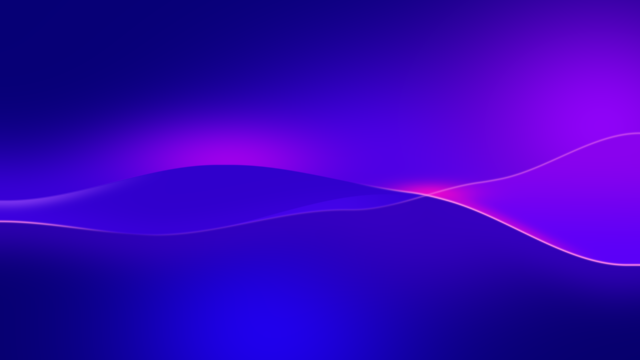
A Shadertoy shader for this background:

```glsl
// Two glowing ribbons cross over a deep blue and violet backdrop.
// Each ribbon edge is a sum of smooth steps; the edges divide the canvas into
// sky, folds and ground, tinted by soft Gaussian glows and thin light lines.

const vec3 NAVY     = vec3(0.025, 0.00, 0.46);
const vec3 INDIGO   = vec3(0.24, 0.00, 0.88);
const vec3 PURPLE   = vec3(0.56, 0.01, 0.97);
const vec3 ORCHID   = vec3(0.61, 0.00, 0.92);
const vec3 BLUE     = vec3(0.12, 0.00, 0.93);
const vec3 DUSK     = vec3(0.23, 0.00, 0.78);
const vec3 FOLD     = vec3(0.19, 0.00, 0.80);
const vec3 FOLD_LOW = vec3(0.36, 0.00, 0.98);
const vec3 MAGENTA  = vec3(0.95, 0.02, 0.80);
const vec3 LILAC    = vec3(0.56, 0.26, 0.96);
const vec3 PINK     = vec3(1.00, 0.52, 0.92);

const vec2  CROSSING   = vec2(0.672, 0.462); // where the ribbons meet
const float LINE_WIDTH = 0.0032;             // in canvas heights
const float SKY_GLOW   = 0.16;               // reach above the upper wave
const float GROUND_GLOW = 0.10;              // reach below the waves

// Wave heights for x in 0..1
float upperWave(float x) {
    return 0.443 + 0.099 * smoothstep(0.01, 0.34, x)
                 - 0.083 * smoothstep(0.36, 0.70, x)
                 - 0.195 * smoothstep(0.64, 0.98, x);
}

float lowerWave(float x) {
    return 0.385 - 0.038 * smoothstep(0.00, 0.25, x)
                 + 0.070 * smoothstep(0.24, 0.54, x)
                 + 0.080 * smoothstep(0.55, 0.78, x)
                 + 0.133 * smoothstep(0.75, 1.00, x);
}

float foldWave(float x) {
    return 0.347 + 0.113 * smoothstep(0.25, 0.60, x);
}

float bell(float d, float width) {
    return exp(-d * d / (width * width));
}

float glow(vec2 p, vec2 centre, vec2 radius) {
    vec2 d = (p - centre) / radius;
    return exp(-dot(d, d));
}

vec3 skyColour(vec2 p, float aboveWave) {
    vec3 c = mix(NAVY, INDIGO, glow(p, vec2(0.58, 0.55), vec2(0.24, 0.30)));
    c = mix(c, INDIGO, 0.9 * bell(max(aboveWave, 0.0), SKY_GLOW));
    c = mix(c, PURPLE, glow(p, vec2(0.94, 0.65), vec2(0.25, 0.36)));
    return mix(c, ORCHID, glow(p, vec2(0.36, 0.55), vec2(0.15, 0.10)));
}

vec3 groundColour(vec2 p, float belowWave) {
    vec3 c = mix(NAVY * 0.92, BLUE, glow(p, vec2(0.42, 0.08), vec2(0.24, 0.35)));
    c = mix(c, DUSK, 0.8 * glow(p, vec2(0.68, 0.35), vec2(0.25, 0.20)));
    return mix(c, DUSK, 0.7 * bell(max(belowWave, 0.0), GROUND_GLOW));
}

void mainImage(out vec4 fragColor, in vec2 fragCoord) {
    vec2 p = fragCoord / iResolution.xy;
    float pixel = 1.0 / iResolution.y;
    float lineWidth = max(LINE_WIDTH, 0.8 * pixel);

    float upper = upperWave(p.x);
    float lower = lowerWave(p.x);
    float dUpper = p.y - upper;
    float dLower = p.y - lower;
    float dFold = p.y - foldWave(p.x);
    float aboveUpper = smoothstep(-pixel, pixel, dUpper);
    float aboveLower = smoothstep(-pixel, pixel, dLower);
    float rightSide = smoothstep(0.66, 0.74, p.x);
    float leftSide = 1.0 - smoothstep(0.02, 0.27, p.x);

    // Sky, and the bright fold right of the crossing
    vec3 sky = skyColour(p, dUpper);
    vec3 rightFold = mix(FOLD_LOW, PURPLE * 0.96, smoothstep(0.28, 0.58, p.y));
    sky = mix(sky, rightFold, (1.0 - aboveLower) * rightSide * 0.9);

    // Magenta light gathered at the crossing and along the falling edge
    sky = mix(sky, MAGENTA, 0.9 * glow(p, CROSSING, vec2(0.065, 0.030)));
    float fallingEdge = smoothstep(0.66, 0.74, p.x) * (1.0 - smoothstep(0.82, 0.95, p.x));
    sky = mix(sky, MAGENTA, 0.55 * fallingEdge * bell(dUpper, 0.022));

    // Ground, and the darker fold left of the crossing
    vec3 ground = groundColour(p, min(upper, lower) - p.y);
    vec3 leftFold = mix(FOLD, INDIGO, 0.5 * bell(dLower, 0.05) + 0.4 * leftSide);
    float ribbon = (1.0 - smoothstep(-pixel, pixel, dFold))
                 * smoothstep(0.28, 0.40, p.x) * (1.0 - smoothstep(0.52, 0.66, p.x));
    leftFold += ribbon * vec3(0.045, 0.012, 0.07);
    ground = mix(ground, leftFold, aboveLower);

    vec3 colour = mix(ground, sky, aboveUpper);

    // Soft lilac sheen below the left end of the upper wave
    float sheen = smoothstep(0.004, -0.004, dUpper) * bell(min(dUpper, 0.0), 0.022);
    colour = mix(colour, LILAC, 0.75 * leftSide * sheen);

    // Thin light lines
    float upperLight = 0.9 * smoothstep(0.54, 0.70, p.x);
    colour = mix(colour, PINK, upperLight * bell(dUpper, lineWidth));
    float lowerLight = 0.75 * (1.0 - smoothstep(0.03, 0.22, p.x))
                     + 0.15 * smoothstep(0.15, 0.30, p.x)
                     + 0.28 * smoothstep(0.60, 0.70, p.x);
    colour = mix(colour, PINK, lowerLight * bell(dLower, lineWidth));

    fragColor = vec4(clamp(colour, 0.0, 1.0), 1.0);
}
```
